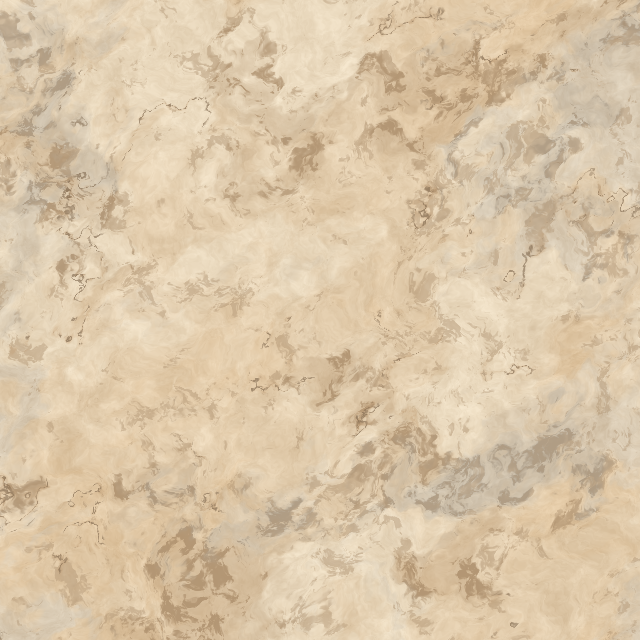
Give the GLSL for this texture, as a Shadertoy shader.

```glsl
// Weathered cream limestone: warm and pale clouds, grey-brown stains and thin cracks.
// All fields are layered cellular noise, where each feature point spreads a random tone;
// cracks follow warped cell borders and show only inside scattered patches.

vec4 hash4(vec2 cell) {
    vec4 q = fract(cell.xyxy * vec4(.1031, .1030, .0973, .1099));
    q += dot(q, q.wzxy + 33.33);
    return fract((q.xxyz + q.yzzw) * q.zywx);
}

// Two independent tones, blended smoothly between the feature points
vec2 cellTones(vec2 p) {
    vec2 cell = floor(p), sum = vec2(0.0);
    float total = 0.0;
    for (int y = -1; y <= 1; y++)
    for (int x = -1; x <= 1; x++) {
        vec2 id = cell + vec2(x, y);
        vec4 h = hash4(id);
        vec2 d = id + .15 + .7 * h.xy - p;
        float weight = exp(-6.0 * dot(d, d));
        sum += weight * h.zw;
        total += weight;
    }
    return sum / total - .5;
}

// Octaves of cell tones, centred on zero with a spread of about one
vec2 layers(vec2 p, float gain) {
    vec2 sum = vec2(0.0);
    float amp = 1.0, power = 0.0;
    for (int i = 0; i < 5; i++) {
        sum += amp * cellTones(p);
        power += amp * amp;
        amp *= gain;
        p = mat2(1.6, 1.2, -1.2, 1.6) * p + 7.3;
    }
    return 5.0 * sum / sqrt(power);
}

// Gap between the nearest and second nearest feature point: zero on borders
float cellBorder(vec2 p) {
    vec2 cell = floor(p);
    float nearest = 9.0, second = 9.0;
    for (int y = -1; y <= 1; y++)
    for (int x = -1; x <= 1; x++) {
        vec2 id = cell + vec2(x, y);
        float d = length(id + .1 + .8 * hash4(id + 91.0).xy - p);
        second = min(second, max(nearest, d));
        nearest = min(nearest, d);
    }
    return second - nearest;
}

void mainImage(out vec4 fragColor, in vec2 fragCoord) {
    vec2 uv = fragCoord / iResolution.y;

    // Bedding runs up to the right; warping makes it ragged
    vec2 bed = vec2(dot(uv, vec2(.83, .56)), 1.45 * dot(uv, vec2(-.56, .83)));
    vec2 warp = layers(bed * 5.0 + 3.0, .6);
    vec2 bent = bed + .035 * warp;

    vec2 cloud = layers(bent * 3.2 + 11.0, .62);
    vec2 patches = layers(bent * 5.0 + 43.0, .6);
    vec2 fine = layers(uv * 24.0 + .25 * warp, .8);
    float warmth = cloud.x + .9 * (.5 - uv.y);

    // Base stone
    vec3 stone = vec3(.888, .802, .677);
    stone = mix(stone, vec3(.875, .765, .615), .75 * smoothstep(.1, 1.8, warmth));
    stone = mix(stone, vec3(.918, .855, .750), .85 * smoothstep(.0, 1.6, -warmth));
    stone = mix(stone, vec3(.835, .785, .705), .75 * smoothstep(.2, 1.9, cloud.y));
    stone += fine.x * vec3(.014, .017, .020);

    // Porous stains, greyer where the clouds are grey
    vec3 stainColor = mix(vec3(.68, .56, .42), vec3(.66, .62, .56),
                          smoothstep(-.5, 1.0, cloud.y));
    float stain = smoothstep(.8, 2.1, patches.x);
    stone = mix(stone, stainColor, stain * (.25 + .55 * smoothstep(-.3, 1.3, fine.y)));

    // Loose brown specks
    float speck = smoothstep(.9, 2.3, fine.y + .35 * patches.x);
    stone = mix(stone, vec3(.68, .57, .44), .45 * speck);

    // Broken cracks with a soft rusty halo
    float border = cellBorder(bent * 4.5 + .12 * warp.yx + .025 * fine + 5.0);
    float broken = smoothstep(.5, 1.5, patches.y);
    float halo = broken * (1.0 - smoothstep(.0, .16, border));
    float crack = broken * (1.0 - smoothstep(.005, .045, border));
    stone = mix(stone, vec3(.76, .62, .46), .40 * halo * smoothstep(-1.0, 1.0, fine.y));
    stone = mix(stone, vec3(.50, .41, .31), .65 * crack * smoothstep(-1.4, .6, fine.x));

    fragColor = vec4(clamp(stone, 0.0, 1.0), 1.0);
}
```
